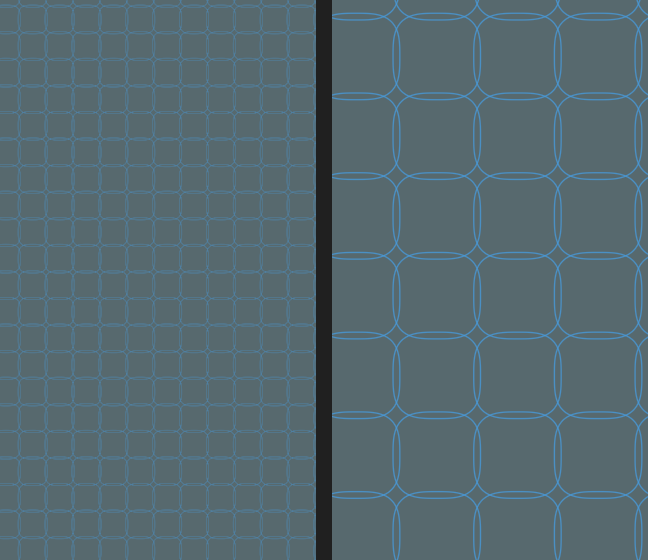
Left: the whole. Right: its middle third, enlarged.
Reproduce this pattern procedurally as a WebGL 1 fragment shader.

```glsl
precision highp float;
// Hairline blue superellipse outlines, overlapping slightly on a slate grid.

uniform vec2 u_resolution;

// Approximate signed distance to a superellipse with the given half size.
float superellipse(vec2 p, vec2 halfSize) {
  const float power = 3.2;
  vec2 q = abs(p) / halfSize + 1e-4;
  float radius = pow(pow(q.x, power) + pow(q.y, power), 1.0 / power);
  vec2 gradient = pow(q / radius, vec2(power - 1.0)) / halfSize;
  return (radius - 1.0) / length(gradient);
}

// Share of the filter window covered by a line, even when it is thinner.
float lineCoverage(float dist, float width, float window) {
  float high = min(dist + 0.5 * width, 0.5 * window);
  float low = max(dist - 0.5 * width, -0.5 * window);
  return clamp((high - low) / window, 0.0, 1.0);
}

void main() {
  // Canvas width is one unit.
  vec2 p = gl_FragCoord.xy / u_resolution.x;
  float window = 1.35 / u_resolution.x;

  vec2 cell = vec2(0.0851, 0.0841);
  vec2 local = (fract((p - vec2(0.0609, 0.0706)) / cell) - 0.5) * cell;

  // Neighbouring outlines reach over the cell borders.
  float clear = 1.0;
  for (int j = -1; j <= 1; j++) {
    for (int i = -1; i <= 1; i++) {
      vec2 offset = vec2(float(i), float(j)) * cell;
      float dist = superellipse(local - offset, cell * 0.542);
      clear *= 1.0 - lineCoverage(dist, 0.00115, window);
    }
  }

  vec3 slate = vec3(0.34, 0.41, 0.43);
  vec3 blue = vec3(0.28, 0.60, 0.85);
  gl_FragColor = vec4(mix(blue, slate, clear), 1.0);
}
```
